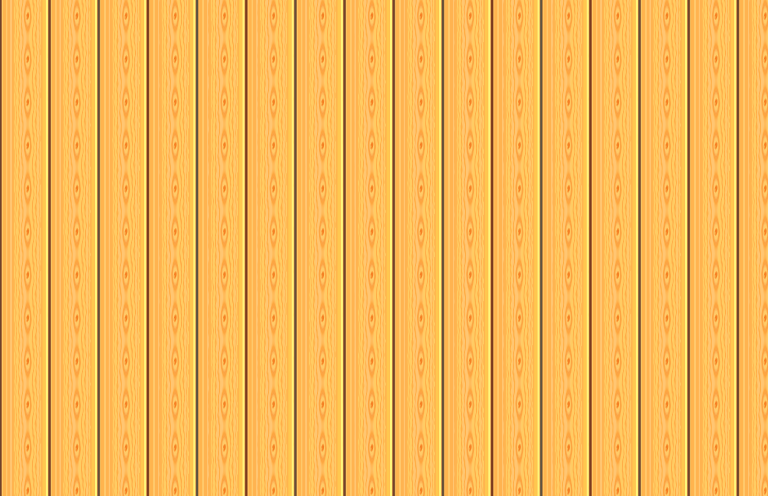
This texture is drawn by a Shadertoy shader. Its source:

```glsl
// Wooden planks: narrow upright boards with fine grain and a small knot in every tile.
// Grain follows contours of a periodic field that closes into ovals at each knot;
// grooves with a pale bevel divide the boards, their tint drifting across the wall.

#define BOARDS 15.62
#define ROWS 11.49
#define GROOVE_SHIFT 0.008
#define KNOT vec2(0.555, 0.372)
#define KNOT_STRETCH 0.0030
#define GRAIN_DENSITY 17.0
#define WOBBLE 0.008
#define GROOVE_HALF_WIDTH 0.020
#define BEVEL_HALF_WIDTH 0.021

const float TAU = 6.2831853;
const vec3 LIGHT_WOOD = vec3(1.00, 0.80, 0.39);
const vec3 DARK_WOOD = vec3(1.00, 0.69, 0.29);
const vec3 PINK_WOOD = vec3(1.00, 0.77, 0.46);
const vec3 YELLOW_WOOD = vec3(1.00, 0.81, 0.31);
const vec3 KNOT_ORANGE = vec3(0.96, 0.50, 0.14);
const vec3 BEVEL_YELLOW = vec3(1.00, 0.97, 0.48);
const vec3 EDGE_BROWN = vec3(0.78, 0.50, 0.25);
const vec3 GROOVE_RED = vec3(0.48, 0.22, 0.11);
const vec3 GROOVE_SLATE = vec3(0.36, 0.32, 0.25);

float hash(float n) {
    return fract(sin(n * 127.1) * 43758.55);
}

float noise(float x) {
    float cell = floor(x), t = fract(x);
    return mix(hash(cell), hash(cell + 1.0), t * t * (3.0 - 2.0 * t));
}

// Antialiased coverage of a strip around zero
float strip(float distanceToCentre, float halfWidth, float pixel) {
    return clamp((halfWidth - abs(distanceToCentre)) / pixel + 0.5, 0.0, 1.0);
}

void mainImage(out vec4 fragColor, in vec2 fragCoord) {
    vec2 canvas = fragCoord / iResolution.xy;
    vec2 grid = vec2(canvas.x * BOARDS - GROOVE_SHIFT, (1.0 - canvas.y) * ROWS);
    vec2 tile = fract(grid);
    float pixel = BOARDS / iResolution.x;

    // Contour field around the knot, open and gently wavy further out
    vec2 offset = tile - KNOT;
    float wave = sin(TAU * tile.y + 23.0 * tile.x)
               + 0.7 * sin(2.0 * TAU * tile.y - 31.0 * tile.x)
               + 0.5 * sin(5.0 * TAU * tile.y + 47.0 * tile.x);
    float waviness = smoothstep(0.18, 0.34, tile.x) * smoothstep(0.04, 0.14, abs(offset.x));
    float bentX = offset.x + WOBBLE * wave * waviness;
    float field = sqrt(bentX * bentX + KNOT_STRETCH * (1.0 - cos(TAU * offset.y)));

    // Grain: thin contours beside the knot, straight streaks near the edges
    float straight = smoothstep(0.20, 0.30, abs(offset.x));
    float spacing = fract(field * GRAIN_DENSITY + 0.35) - 0.5;
    float contours = strip(spacing, 0.16, GRAIN_DENSITY * pixel * 0.8);
    float streaks = noise((bentX + 3.0) * GRAIN_DENSITY * 1.9);
    float softness = 0.10 + 2.0 * pixel;
    streaks = smoothstep(0.50 - softness, 0.50 + softness, streaks);
    float lines = mix(contours * 1.1, streaks * 0.85, straight);

    // Broad tints along the board
    vec3 lightWood = mix(LIGHT_WOOD, PINK_WOOD,
        0.8 * smoothstep(0.55, 0.8, noise((bentX + 7.0) * 9.0)));
    vec3 color = mix(lightWood, DARK_WOOD, lines);
    color = mix(color, YELLOW_WOOD, 0.7 * strip(tile.x - 0.885, 0.028, pixel));

    // Knot: thin oval ring and a small heart split by a lighter nick
    vec2 heart = vec2(offset.x + 0.12 * offset.y, offset.y * 0.36);
    vec2 nick = vec2(offset.x + 0.022, (offset.y - 0.025) * 0.5);
    color = mix(color, LIGHT_WOOD, 0.6 * strip(field, 0.05, pixel));
    color = mix(color, KNOT_ORANGE, 0.5 * strip(field - 0.056, 0.008, pixel));
    color = mix(color, KNOT_ORANGE, strip(length(heart), 0.027, pixel));
    color = mix(color, LIGHT_WOOD, 0.7 * strip(length(nick), 0.012, pixel));

    // Bevel, shaded edges and groove between boards
    float board = round(grid.x);
    float side = grid.x - board;
    float tint = 0.5 + 0.5 * cos(TAU * (board - 4.0) * 4.0 / 7.0);
    vec3 groove = mix(GROOVE_RED, GROOVE_SLATE, tint);
    color = mix(color, BEVEL_YELLOW, strip(side + 0.056, BEVEL_HALF_WIDTH, pixel));
    color = mix(color, EDGE_BROWN, strip(side, GROOVE_HALF_WIDTH + 0.011, pixel));
    color = mix(color, groove, strip(side, GROOVE_HALF_WIDTH, pixel));

    fragColor = vec4(color, 1.0);
}
```
